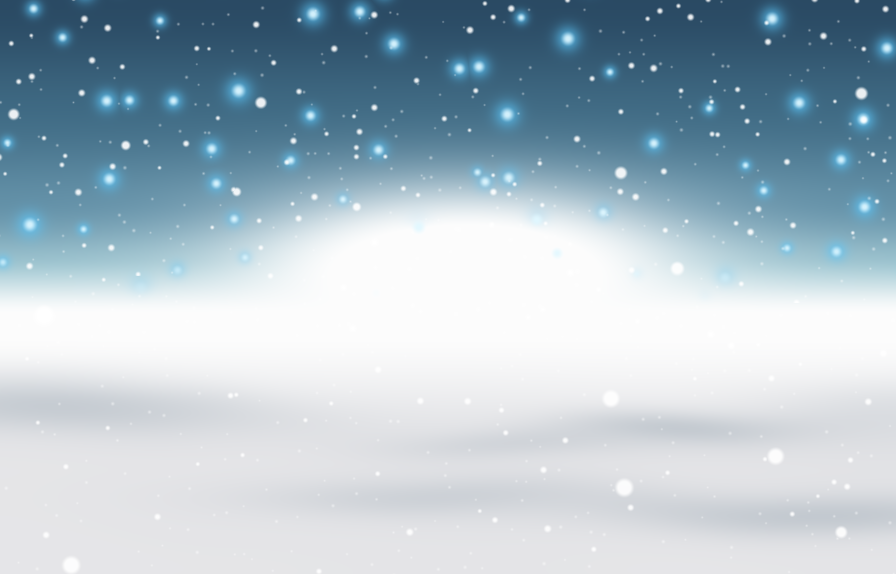
Reproduce this background procedurally as a WebGL 2 fragment shader.

```glsl
#version 300 es
precision highp float;
// Draws a snowy winter horizon: blue sky, white glow, soft drifts, snowflakes and blue sparkles.
uniform vec2 u_resolution;
out vec4 fragColor;

// Lengths are in canvas heights; the origin is at the lower left.
const vec3 SKY_TOP = vec3(0.165, 0.29, 0.39);
const vec3 SKY_UPPER = vec3(0.25, 0.42, 0.52);
const vec3 SKY_LOWER = vec3(0.39, 0.57, 0.66);
const vec3 SKY_HAZE = vec3(0.64, 0.79, 0.83);
const vec3 SNOW_WHITE = vec3(0.99);
const vec3 GROUND = vec3(0.90, 0.90, 0.91);
const vec3 DRIFT_SHADE = vec3(0.73, 0.76, 0.79);
const vec3 SPARKLE_BLUE = vec3(0.36, 0.78, 0.98);
const float HORIZON = 0.46;
const vec2 GLOW_CENTER = vec2(0.81, 0.52);
const vec2 GLOW_SIZE = vec2(0.40, 0.15);
const float GLOW_POWER = 1.4;

float hash(vec2 p) {
    return fract(sin(dot(p, vec2(127.1, 311.7))) * 43758.5453);
}

float noise(vec2 p) {
    vec2 i = floor(p), f = fract(p);
    f = f * f * (3.0 - 2.0 * f);
    return mix(mix(hash(i), hash(i + vec2(1, 0)), f.x),
               mix(hash(i + vec2(0, 1)), hash(i + vec2(1, 1)), f.x), f.y);
}

// Soft elliptical spot, 1 at its center
float spot(vec2 p, vec2 center, vec2 size) {
    vec2 d = (p - center) / size;
    return exp(-dot(d, d));
}

vec3 skyColor(float y) {
    vec3 c = mix(SKY_HAZE, SKY_LOWER, smoothstep(0.51, 0.65, y));
    c = mix(c, SKY_UPPER, smoothstep(0.62, 0.82, y));
    c = mix(c, SKY_TOP, smoothstep(0.78, 1.0, y));
    return mix(SNOW_WHITE, c, smoothstep(HORIZON - 0.01, HORIZON + 0.09, y));
}

// Shadows between the snow drifts, bent by slow noise
float driftShade(vec2 p) {
    p.y += 0.035 * (noise(p * vec2(3.0, 6.0)) - 0.5);
    float shade = 0.65 * spot(p, vec2(0.12, 0.275), vec2(0.38, 0.042));
    shade += 0.35 * spot(p, vec2(0.02, 0.33), vec2(0.25, 0.05));
    shade += 0.70 * spot(p, vec2(1.18, 0.26), vec2(0.20, 0.030));
    shade += 0.40 * spot(p, vec2(0.90, 0.225), vec2(0.22, 0.028));
    shade += 0.75 * spot(p, vec2(1.42, 0.105), vec2(0.38, 0.040));
    shade += 0.50 * spot(p, vec2(0.75, 0.135), vec2(0.30, 0.035));
    shade += 0.30 * spot(p, vec2(1.55, 0.29), vec2(0.25, 0.06));
    return min(shade + 0.08 * noise(p * vec2(2.5, 9.0)), 1.0);
}

// Scattered flakes, one per jittered cell: x = solid disc, y = halo
vec2 flakes(vec2 p, float cell, float chance, float radius, float softness, float seed) {
    vec2 id = floor(p / cell);
    vec2 cover = vec2(0.0);
    float pixel = 1.0 / u_resolution.y;
    for (int j = -1; j <= 1; j++) {
        for (int i = -1; i <= 1; i++) {
            vec2 k = id + vec2(i, j);
            vec2 key = k + seed;
            vec2 center = (k + vec2(hash(key + 3.1), hash(key + 7.7))) * cell;
            float size = radius * mix(0.45, 1.0, hash(key + 13.3));
            float d = length(p - center);
            float blur = pixel + size * softness;
            float disc = 1.0 - smoothstep(size - blur, size + blur, d);
            float halo = exp(-d * d / (7.0 * size * size));
            float present = step(hash(key), chance);
            cover = max(cover, present * vec2(disc, halo));
        }
    }
    return cover;
}

void main() {
    vec2 p = gl_FragCoord.xy / u_resolution.y;
    float sky = smoothstep(HORIZON, HORIZON + 0.12, p.y);

    // Sky, glow above the horizon, then the ground
    vec3 color = skyColor(p.y);
    float glow = min(GLOW_POWER * spot(p, GLOW_CENTER, GLOW_SIZE), 1.0);
    color = mix(color, SNOW_WHITE, smoothstep(0.0, 1.0, glow) * 0.5 + glow * 0.5);
    float ground = 1.0 - smoothstep(0.20, 0.43, p.y);
    color = mix(color, GROUND, ground);
    color = mix(color, DRIFT_SHADE, driftShade(p) * (1.0 - smoothstep(0.30, 0.42, p.y)));

    // Blue sparkles, only in the sky
    vec2 sparkle = flakes(p, 0.098, 0.50, 0.0085, 0.6, 21.0) * sky;
    color = mix(color, SPARKLE_BLUE, sparkle.y * 0.75 * (1.0 - glow));
    color = mix(color, vec3(0.88, 0.97, 1.0), sparkle.x * 0.9);

    // White snow: dust, small flakes, sparse large flakes
    float dust = flakes(p, 0.030, 0.30, 0.0022, 0.5, 5.0).x;
    float small = flakes(p, 0.052, mix(0.16, 0.42, sky), 0.0053, 0.3, 47.0).x;
    float large = flakes(p, 0.17, 0.22, mix(0.017, 0.010, sky), 0.2, 83.0).x;
    color = mix(color, vec3(1.0), max(dust * 0.5, max(small * 0.9, large * 0.9)));

    fragColor = vec4(color, 1.0);
}
```
